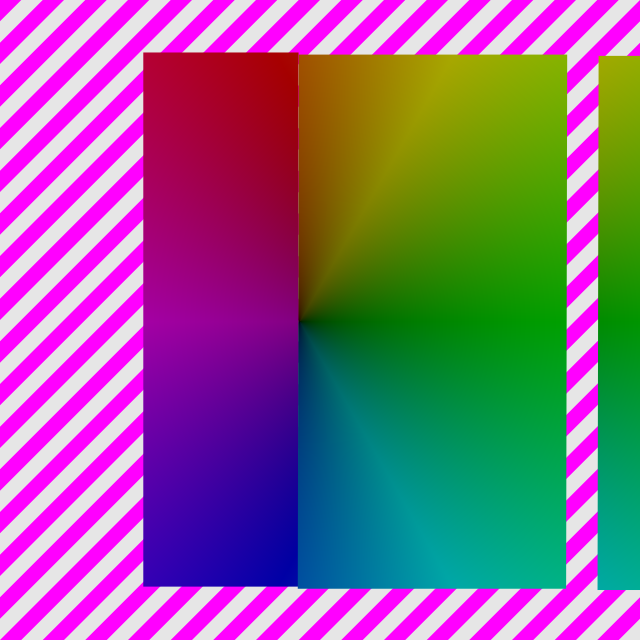
Write a Shadertoy shader that draws this background.

```glsl
// Diagonal magenta stripes behind three tall panels of a darkened hue wheel.
// Each panel is a box mask over a polar hue gradient that fades to black at
// its own hub; the middle panel has its hub on its left edge.

const float TAU = 6.2831853;
const float STRIPES_ACROSS = 15.0;
const float PANEL_HALF_HEIGHT = 0.4173;
const float PANEL_LEAN = 0.002;
const vec3 MAGENTA = vec3(1.0, 0.0, 1.0);
const vec3 PALE_GREY = vec3(0.9);

// Coverage of a shape from its signed distance (positive inside).
float coverage(float inside, float pixel) {
    return clamp(inside / pixel + 0.5, 0.0, 1.0);
}

// Fully saturated colour for a hue in turns.
vec3 hueColor(float hue) {
    vec3 ramp = abs(fract(hue + vec3(0.0, 2.0, 1.0) / 3.0) * 6.0 - 3.0);
    return clamp(ramp - 1.0, 0.0, 1.0);
}

// Green points right and hues run clockwise; brightness rises from the hub.
vec3 hueWheel(vec2 p, vec2 hub) {
    vec2 d = p - hub;
    float radius = max(length(d), 1e-5);
    float angle = atan(d.y, d.x + 1e-6);
    float brightness = 0.826 * pow(radius, 0.31);
    return hueColor(1.0 / 3.0 - angle / TAU) * brightness;
}

// Equal diagonal bands rising to the right.
vec3 stripes(vec2 p, float pixel) {
    float phase = fract((p.x - p.y) * STRIPES_ACROSS + 0.25);
    float inside = (0.25 - abs(phase - 0.5)) / (STRIPES_ACROSS * sqrt(2.0));
    return mix(PALE_GREY, MAGENTA, coverage(inside, pixel));
}

// Box mask between two x limits, centred vertically on midY.
float panelMask(vec2 p, float left, float right, float midY, float pixel) {
    float insideX = min(p.x - left, right - p.x);
    float insideY = PANEL_HALF_HEIGHT - abs(p.y - midY);
    return coverage(insideX, pixel) * coverage(insideY, pixel);
}

void mainImage(out vec4 fragColor, in vec2 fragCoord) {
    vec2 p = fragCoord / iResolution.xy;
    float pixel = 1.0 / min(iResolution.x, iResolution.y);
    vec2 leaning = p - vec2(PANEL_LEAN * (p.y - 0.5), 0.0);

    // The outer panels share one hub, hidden by the middle panel.
    vec3 outerWheel = hueWheel(p, vec2(0.673, 0.4974));
    vec3 middleWheel = hueWheel(p, vec2(0.4685, 0.4974));

    vec3 color = stripes(p, pixel);
    color = mix(color, outerWheel, panelMask(p, 0.2239, 0.4665, 0.5007, pixel));
    color = mix(color, outerWheel, panelMask(leaning, 0.9345, 1.1, 0.4954, pixel));
    color = mix(color, middleWheel, panelMask(leaning, 0.4661, 0.8854, 0.4974, pixel));

    fragColor = vec4(color, 1.0);
}
```
